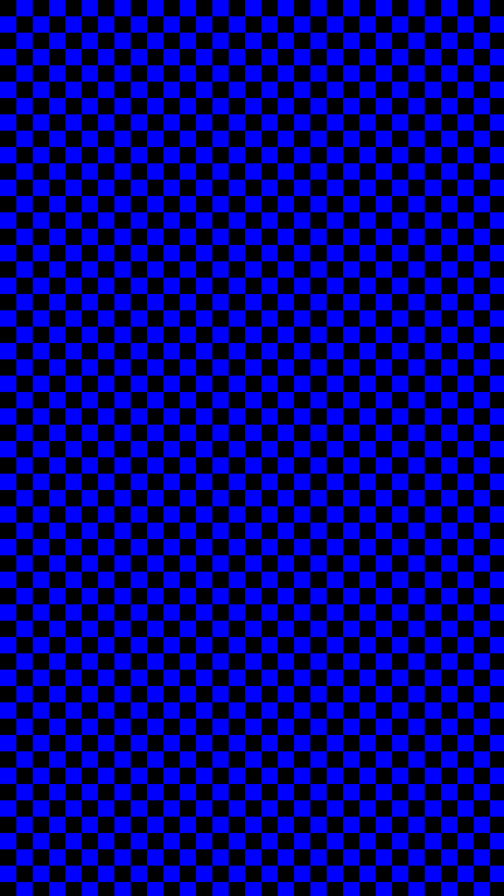
Reproduce this pattern procedurally as a Shadertoy shader.

```glsl
const float CELLS_ACROSS = 216.0 / 7.0;
const float EDGE_SOFTNESS = 0.75; // half width of an edge, in pixels
const vec3 BLACK = vec3(0.0);
const vec3 BLUE = vec3(0.0, 0.0, 1.0);

// Alternates +1, -1 per cell on each axis, with soft inner edges
vec2 alternate(vec2 cellPos, float softness) {
    vec2 edge = max(round(cellPos), 1.0);
    vec2 side = 2.0 * smoothstep(-softness, softness, cellPos - edge) - 1.0;
    return side * (1.0 - 2.0 * mod(edge, 2.0));
}

// 0 on even cells, 1 on odd cells
float checker(vec2 cellPos, float softness) {
    vec2 stripes = alternate(cellPos, softness);
    return 0.5 - 0.5 * stripes.x * stripes.y;
}

void mainImage(out vec4 fragColor, in vec2 fragCoord) {
    // Cells are square and counted from the top left corner
    float cellsPerPixel = CELLS_ACROSS / iResolution.x;
    vec2 fromTopLeft = vec2(fragCoord.x, iResolution.y - fragCoord.y);
    float blueCell = checker(fromTopLeft * cellsPerPixel, EDGE_SOFTNESS * cellsPerPixel);

    fragColor = vec4(mix(BLACK, BLUE, blueCell), 1.0);
}
```
